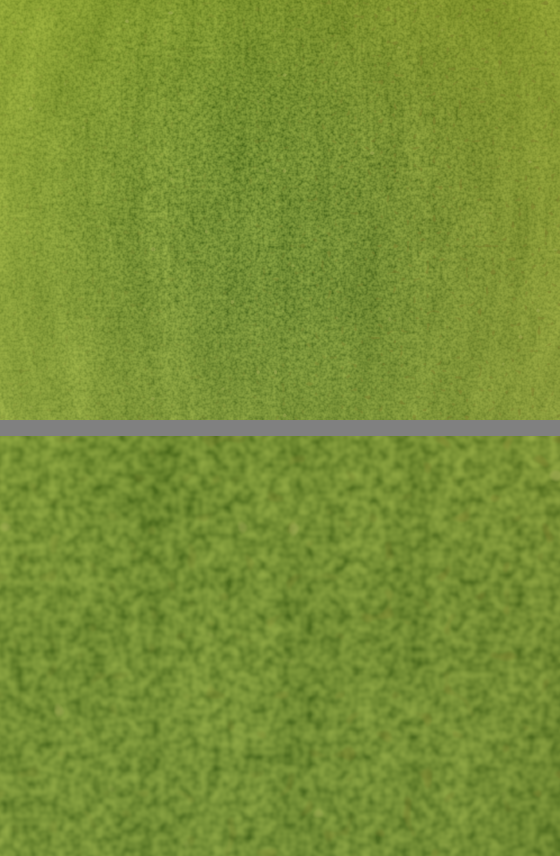
Top, the full canvas; bottom, a detail of the centre.
Write a WebGL 2 fragment shader that draws this texture.

```glsl
#version 300 es
precision highp float;
precision highp int;

#define GRAIN_SCALE 108.0
#define GRAIN_CONTRAST 0.74
#define EDGE_SOFTNESS 0.42
#define ROW_SCALE 25.0
#define ROW_CONTRAST 0.20
#define ROW_BOW 0.8
#define PATCH_CONTRAST 0.20
#define CENTER_TONE 0.36
#define SPECK_AMOUNT 0.55
#define DARK_GREEN vec3(0.390, 0.500, 0.155)
#define LIGHT_GREEN vec3(0.570, 0.663, 0.258)

uniform vec2 u_resolution;
out vec4 fragColor;

uint hash(uvec2 cell) {
    uint h = cell.x * 1597u + cell.y * 51749u;
    h = (h ^ (h >> 15)) * 739391u + cell.y;
    h = (h ^ (h >> 13)) * 277803u;
    return h ^ (h >> 16);
}

vec2 gradient(ivec2 cell) {
    float angle = 6.28319 * float(hash(uvec2(cell + 9000)) & 65535u) / 65536.0;
    return vec2(cos(angle), sin(angle));
}

float gradientNoise(vec2 p) {
    ivec2 cell = ivec2(floor(p));
    vec2 f = fract(p);
    vec2 w = f * f * f * (f * (f * 6.0 - 15.0) + 10.0);
    const ivec2 e = ivec2(0, 1);
    float a = dot(gradient(cell), f);
    float b = dot(gradient(cell + e.yx), f - vec2(1.0, 0.0));
    float c = dot(gradient(cell + e.xy), f - vec2(0.0, 1.0));
    float d = dot(gradient(cell + e.yy), f - vec2(1.0));
    return mix(mix(a, b, w.x), mix(c, d, w.x), w.y);
}

float fbm(vec2 p) {
    float sum = 0.0;
    float weight = 1.0;
    for (int i = 0; i < 3; i++) {
        sum += weight * gradientNoise(p);
        p = mat2(1.6, 1.2, -1.2, 1.6) * p + 17.3;
        weight *= 0.6;
    }
    return sum;
}

// Soft vertical band in row coordinates
float band(float x, float center, float width) {
    float d = (x - center) / width;
    return exp(-d * d);
}

void main() {
    vec2 p = (gl_FragCoord.xy - 0.5 * u_resolution) / u_resolution.y;
    float row = p.x * (1.0 + ROW_BOW * p.y * p.y);
    float rim = smoothstep(0.1, 0.8, length(p));

    // Broad light falloff, brightest at the left
    float tone = CENTER_TONE + 0.9 * p.x * p.x + 0.4 * p.y * p.y - 0.13 * p.x;

    // Uneven growth and bowed planting rows
    tone += PATCH_CONTRAST * fbm(p * vec2(9.0, 6.0) + 3.7);
    float rows = gradientNoise(vec2(row * ROW_SCALE, p.y * 1.6 + 8.0))
               + 0.6 * gradientNoise(vec2(row * ROW_SCALE * 2.1, p.y * 5.0 + 31.0));
    tone += ROW_CONTRAST * rows;

    // Two paler, clumpy tracks
    float tracks = band(row, -0.29, 0.045) + 0.7 * band(row, 0.37, 0.06);
    tone += tracks * (0.10 + 0.35 * gradientNoise(p * 42.0 + 5.0));

    // Leaf grain, softer toward the rim
    float grain = gradientNoise(p * GRAIN_SCALE)
                + 0.72 * gradientNoise(p * GRAIN_SCALE * 1.73 + 41.0)
                + 0.40 * gradientNoise(p * GRAIN_SCALE * 0.47 + 77.0);
    grain -= 0.25 * grain * grain;
    tone += GRAIN_CONTRAST * (1.0 - EDGE_SOFTNESS * rim) * grain;

    vec3 color = mix(DARK_GREEN, LIGHT_GREEN, clamp(tone, -0.5, 1.5));

    // Yellow rim, cooler center and lower part
    color += vec3(0.012, 0.0, -0.030) * (rim - 0.4);
    color.b -= 0.040 * p.y;
    color += vec3(0.012, -0.008, 0.0) * smoothstep(-0.1, 0.6, p.x + 0.4 * p.y);

    // Sparse dry brown flecks and straw-coloured spots
    float dry = smoothstep(0.27, 0.55, gradientNoise(p * 64.0 + 113.0));
    dry *= 0.35 + 0.65 * smoothstep(-0.2, 0.4, p.x);
    color = mix(color, vec3(0.49, 0.49, 0.17), SPECK_AMOUNT * dry);
    float straw = smoothstep(0.48, 0.64, gradientNoise(p * 48.0 + 211.0));
    color = mix(color, vec3(0.66, 0.69, 0.35), SPECK_AMOUNT * straw);

    fragColor = vec4(clamp(color, 0.0, 1.0), 1.0);
}
```
